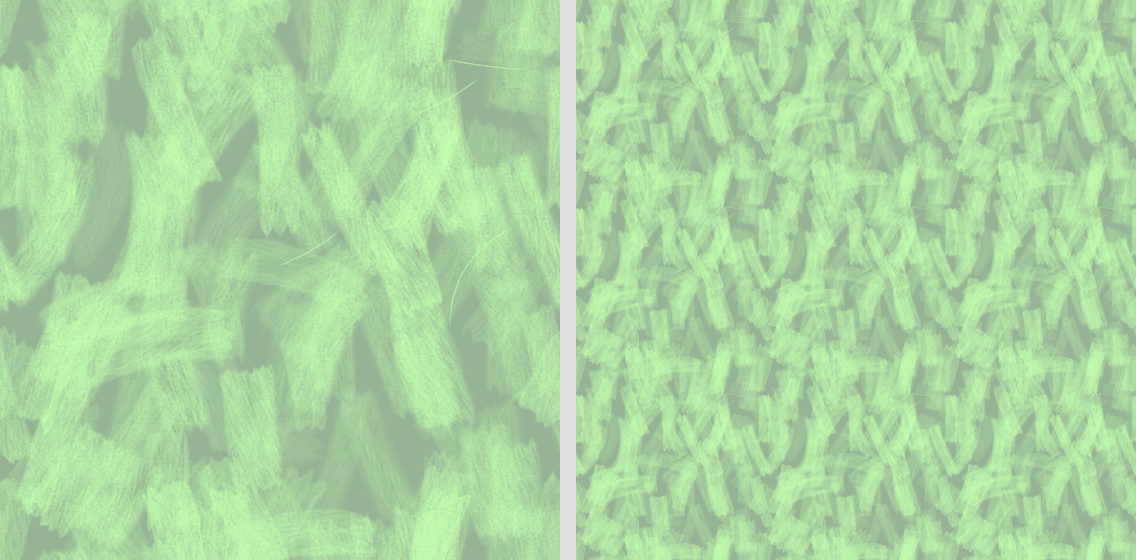
Left: one tile. Right: repeated 3 by 3.
A three.js fragment shader for this texture:

```glsl
// Dry chalk strokes in pale green, layered over a flat sage ground, tiling on all sides.
varying vec2 vUv;

const vec3 GROUND = vec3(0.588, 0.706, 0.584);
const vec3 CHALK = vec3(0.768, 1.0, 0.682);

const int LAYERS = 3;
const float CELLS = 6.0;                      // strokes per side in each layer
const float JITTER = 0.85;
const float REACH = 0.18;                     // farthest a stroke extends
const vec2 HALF_WIDTH = vec2(0.026, 0.048);   // smallest, largest
const vec2 HALF_LENGTH = vec2(0.07, 0.15);
const vec2 OPACITY = vec2(0.12, 0.52);
const vec2 SOFTNESS = vec2(0.003, 0.012);
const float TILT_SPREAD = 1.25;               // slope around upright
const float TILT_BIAS = 0.12;
const float FLAT_SHARE = 0.11;                // strokes that lie nearly flat
const float BEND = 2.6;
const float RAGGED = 0.016;

const vec2 FIBRE_FREQ = vec2(220.0, 38.0);    // across, along the stroke
const vec2 STREAK_FREQ = vec2(42.0, 9.0);
const float FIBRE_LEAN = 0.6;
const float PAPER_FREQ = 224.0;               // whole number, so it wraps
const float NOISE_PERIOD = 1024.0;

const int SCRATCHES = 4;
const float SCRATCH_WIDTH = 0.0012;
const float SCRATCH_OPACITY = 0.6;

vec2 hash2(vec2 p) {
  vec3 q = fract(p.xyx * vec3(0.1031, 0.1030, 0.0973));
  q += dot(q, q.yzx + 33.33);
  return fract((q.xx + q.yz) * q.zy);
}

float cornerSlope(vec2 cell, vec2 offset) {
  return dot(hash2(cell) * 2.0 - 1.0, offset);
}

// Gradient noise, about -1 to 1, repeating after a whole period.
float noise(vec2 p, float period) {
  vec2 i = floor(p), f = p - i;
  vec2 a = mod(i, period), b = mod(i + 1.0, period);
  vec2 w = f * f * (3.0 - 2.0 * f);
  float low = mix(cornerSlope(a, f), cornerSlope(vec2(b.x, a.y), f - vec2(1.0, 0.0)), w.x);
  float high = mix(cornerSlope(vec2(a.x, b.y), f - vec2(0.0, 1.0)), cornerSlope(b, f - 1.0), w.x);
  return 1.7 * mix(low, high, w.y);
}

// Coordinates across and along an axis.
vec2 alongAxis(vec2 p, vec2 axis) {
  return vec2(p.x * axis.y - p.y * axis.x, dot(p, axis));
}

// Opacity of one broad chalk stroke, at an offset from its centre.
float chalkStroke(vec2 offset, vec2 id, float paper) {
  vec2 pose = hash2(id + 211.0);
  vec2 axis = normalize(vec2((pose.x - 0.5) * TILT_SPREAD + TILT_BIAS, 1.0));
  if (pose.y < FLAT_SHARE) axis = axis.yx;
  vec2 q = alongAxis(offset, axis);
  q.x += (pose.y - 0.5) * BEND * q.y * q.y;
  if (abs(q.x) > HALF_WIDTH.y + RAGGED) return 0.0;

  vec2 shape = hash2(id + 307.0);
  vec2 size = vec2(mix(HALF_WIDTH.x, HALF_WIDTH.y, shape.x), mix(HALF_LENGTH.x, HALF_LENGTH.y, shape.y));
  vec2 box = abs(q) - size;
  if (max(box.x, box.y) > RAGGED) return 0.0;

  // Fibres hatch at a slight lean, streaks vary the pressure.
  vec2 touch = hash2(id + 419.0);
  vec2 shift = 200.0 * touch;
  float lean = (shape.x - 0.5) * FIBRE_LEAN;
  float fibre = noise(vec2(q.x + lean * q.y, q.y) * FIBRE_FREQ + shift, NOISE_PERIOD);
  float streak = noise(q * STREAK_FREQ + shift, NOISE_PERIOD);

  // Rounded box with ragged ends and slightly worn sides.
  float jag = noise(vec2(q.x * 80.0, q.y * 12.0) + shift.yx, NOISE_PERIOD);
  float corner = 0.3 * size.x;
  box += vec2(0.35, 1.0) * RAGGED * jag + corner;
  float edge = length(max(box, 0.0)) + min(max(box.x, box.y), 0.0) - corner + 0.004 * fibre;
  float soft = mix(SOFTNESS.x, SOFTNESS.y, touch.y * touch.y);
  float cover = 1.0 - smoothstep(-soft, soft, edge);

  float grain = 1.0 + 0.55 * fibre + 0.5 * streak + 0.25 * jag + 0.35 * paper;
  return clamp(cover * grain * mix(OPACITY.x, OPACITY.y, touch.x), 0.0, 0.9);
}

// Opacity of one thin, curved hairline at p.
float scratch(vec2 p, float seed) {
  vec2 pose = hash2(vec2(seed, 67.0));
  vec2 offset = fract(p - hash2(vec2(seed, 53.0)) + 0.5) - 0.5;
  vec2 q = alongAxis(offset, normalize(vec2(1.0, 3.0 * pose.x - 1.2)));
  float bend = (pose.y - 0.5) * 6.0;
  float slope = 2.0 * bend * q.y;
  float line = abs(q.x - bend * q.y * q.y) / sqrt(1.0 + slope * slope);
  float reach = mix(0.05, 0.12, pose.y);
  float taper = 1.0 - smoothstep(0.6 * reach, reach, abs(q.y));
  return SCRATCH_OPACITY * taper * (1.0 - smoothstep(0.3 * SCRATCH_WIDTH, 1.7 * SCRATCH_WIDTH, line));
}

void main() {
  float paper = noise(vUv * PAPER_FREQ, PAPER_FREQ);
  float bare = 1.0;   // share of ground still showing
  for (int layer = 0; layer < LAYERS; layer++) {
    vec2 grid = vUv * CELLS + float(layer) / float(LAYERS);
    for (int k = 0; k < 9; k++) {
      vec2 cell = floor(grid) + vec2(mod(float(k), 3.0), floor(float(k) / 3.0)) - 1.0;
      vec2 id = mod(cell, CELLS) + float(layer) * vec2(17.0, 31.0) + 1.0;
      vec2 offset = (grid - cell - 0.5 - JITTER * (hash2(id) - 0.5)) / CELLS;
      if (dot(offset, offset) < REACH * REACH) bare *= 1.0 - chalkStroke(offset, id, paper);
    }
  }
  for (int i = 0; i < SCRATCHES; i++) bare *= 1.0 - scratch(vUv, float(i) + 1.0);
  gl_FragColor = vec4(mix(CHALK, GROUND, bare), 1.0);
}
```
